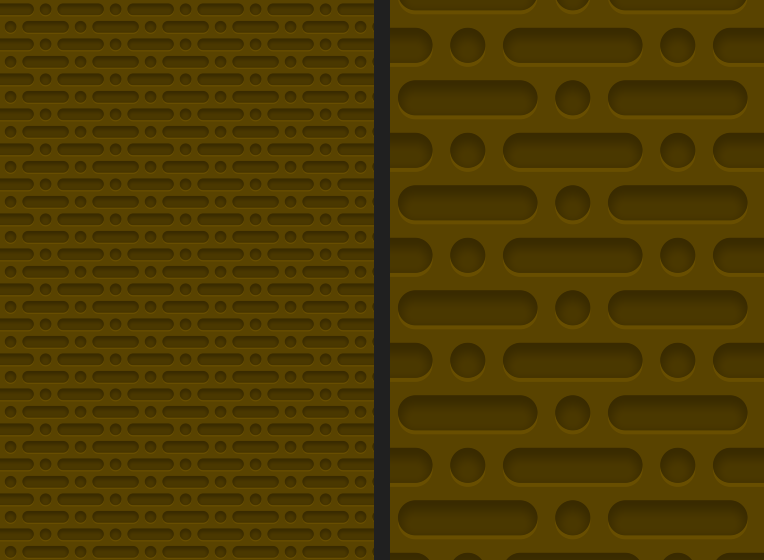
Left, the full canvas; right, a detail of the centre.
This pattern is drawn by a WebGL 1 fragment shader. Its source:

```glsl
precision highp float;

uniform vec2 u_resolution;

#define ROWS 32.0
#define PERIOD 4.0
#define SLOT_X 0.605
#define ROW_CENTER 0.53
#define SLOT_HALF 0.995
#define RADIUS 0.335
#define SHADOW_DROP 0.12
#define RIM_DROP 0.075
#define PLATE vec3(0.350, 0.262, 0.0)
#define RECESS vec3(0.292, 0.219, 0.0)
#define SHADOW vec3(0.222, 0.166, 0.0)
#define RIM vec3(0.415, 0.312, 0.0)

// Signed distance to a rounded slot at the centre and round holes half a period away
float perforation(vec2 p) {
  float x = abs(p.x);
  float slot = length(vec2(max(x - SLOT_HALF, 0.0), p.y));
  float hole = length(vec2(x - 0.5 * PERIOD, p.y));
  return min(slot, hole) - RADIUS;
}

float coverage(float dist, float pixel) {
  return 1.0 - smoothstep(-0.6 * pixel, 0.6 * pixel, dist);
}

void main() {
  // One unit is the height of a row; rows are counted from the top
  float pixel = ROWS / u_resolution.y;
  vec2 uv = gl_FragCoord.xy * pixel;
  float down = ROWS - uv.y;
  float row = floor(down);

  // Alternate rows shift by half a period
  float shift = SLOT_X + 0.5 * PERIOD * mod(row, 2.0);
  vec2 p = vec2(mod(uv.x - shift + 0.5 * PERIOD, PERIOD) - 0.5 * PERIOD,
                ROW_CENTER - fract(down));

  float dist = perforation(p);
  float inside = coverage(dist, pixel);

  // Light catches the lower lip
  float lip = coverage(perforation(p + vec2(0.0, RIM_DROP)), pixel);
  vec3 color = mix(PLATE, RIM, lip * 0.9);

  // Soft shadow falls from the upper edge into the recess
  float shade = smoothstep(-0.27, 0.10, perforation(p + vec2(0.0, SHADOW_DROP)));
  color = mix(color, mix(RECESS, SHADOW, shade), inside);

  gl_FragColor = vec4(color, 1.0);
}
```
